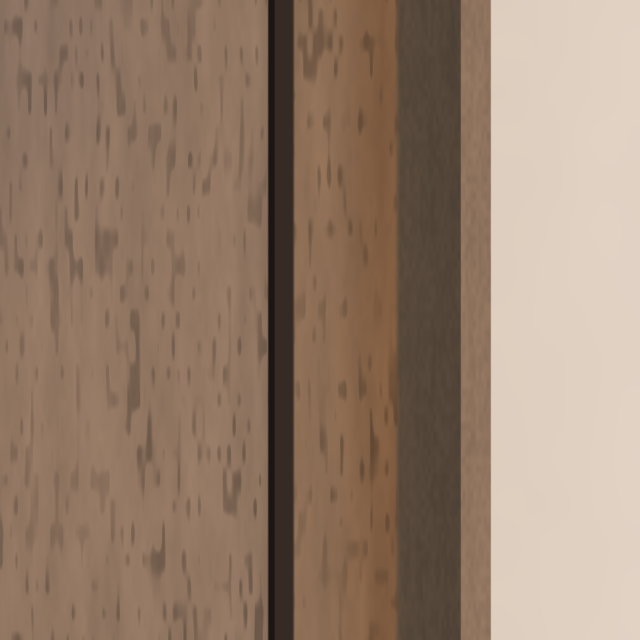
Reproduce this texture procedurally as a Shadertoy shader.

```glsl
// Oak panel with a dark vertical groove, a shaded return and a pale plaster wall.

// Vertical boundaries, as fractions of the canvas width
const float GROOVE_LEFT = 0.419;
const float GROOVE_LIP = 0.429;
const float GROOVE_RIGHT = 0.459;
const float SHADE_LEFT = 0.621;
const float TRIM_LEFT = 0.720;
const float WALL_LEFT = 0.767;

const vec3 PANEL = vec3(0.570, 0.462, 0.382);
const vec3 PANEL_COOL = vec3(0.535, 0.440, 0.375);
const vec3 STRIP = vec3(0.545, 0.425, 0.330);
const vec3 STRIP_WARM = vec3(0.495, 0.358, 0.250);
const vec3 GROOVE_DARK = vec3(0.105, 0.085, 0.075);
const vec3 GROOVE = vec3(0.208, 0.164, 0.140);
const vec3 SHADE = vec3(0.328, 0.273, 0.222);
const vec3 TRIM = vec3(0.560, 0.452, 0.368);
const vec3 WALL = vec3(0.868, 0.808, 0.748);
const vec3 WALL_LIT = vec3(0.882, 0.822, 0.768);

const float GRAIN_STRENGTH = 0.15;
const float PORE_STRENGTH = 0.25;
const float WEAVE_STRENGTH = 0.13;

float hash(vec2 p) {
    return fract(sin(dot(p, vec2(127.1, 311.7))) * 43758.5453);
}

float noise(vec2 p) {
    vec2 cell = floor(p);
    vec2 f = fract(p);
    f = f * f * (3.0 - 2.0 * f);
    float low = mix(hash(cell), hash(cell + vec2(1.0, 0.0)), f.x);
    float high = mix(hash(cell + vec2(0.0, 1.0)), hash(cell + 1.0), f.x);
    return mix(low, high, f.y);
}

// Long streaks at several widths, centred on zero
float grain(vec2 p) {
    float sum = 0.0;
    float weight = 0.5;
    vec2 scale = vec2(34.0, 3.0);
    for (int i = 0; i < 4; i++) {
        sum += weight * (noise(p * scale + float(i) * 17.3) - 0.5);
        scale *= vec2(1.75, 2.4);
        weight *= 0.72;
    }
    return sum;
}

// Short dark dashes, gathered in loose patches
float pores(vec2 p) {
    float dash = smoothstep(0.62, 0.92, noise(p * vec2(125.0, 24.0) + 41.0));
    return dash * mix(0.35, 1.0, noise(p * vec2(13.0, 5.0) + 7.0));
}

vec3 wood(vec3 base, vec2 p) {
    p.x += 0.006 * (noise(p * vec2(5.0, 6.0)) - 0.5);
    return base * (1.015 + GRAIN_STRENGTH * grain(p) - PORE_STRENGTH * pores(p));
}

// Fine vertical thread of the shaded return and trim
float weave(vec2 p) {
    float fine = noise(p * vec2(240.0, 75.0)) - 0.5;
    float streak = noise(p * vec2(130.0, 9.0) + 23.0) - 0.5;
    return 1.0 + WEAVE_STRENGTH * (0.65 * fine + 0.5 * streak);
}

// Antialiased step with a minimum softness
float edge(float x, float at, float softness) {
    float w = max(softness, 0.75 / iResolution.x);
    return smoothstep(at - w, at + w, x);
}

void mainImage(out vec4 fragColor, in vec2 fragCoord) {
    vec2 uv = fragCoord / iResolution.xy;
    float x = uv.x;

    // Broad panel, cooler toward the upper left
    float cool = smoothstep(0.4, 0.0, x) * smoothstep(0.3, 1.0, uv.y);
    vec3 color = wood(mix(PANEL, PANEL_COOL, cool), uv);
    color *= 1.0 - 0.08 * smoothstep(0.395, GROOVE_LEFT, x);

    // Groove with its darker inner lip
    vec3 groove = mix(GROOVE_DARK, GROOVE, edge(x, GROOVE_LIP, 0.002));
    color = mix(color, groove, edge(x, GROOVE_LEFT, 0.002));

    // Narrow strip, warming toward the shade
    float warmth = smoothstep(GROOVE_RIGHT + 0.03, SHADE_LEFT, x);
    vec3 strip = wood(mix(STRIP, STRIP_WARM, warmth), uv + vec2(3.7, 1.9));
    color = mix(color, strip, edge(x, GROOVE_RIGHT, 0.003));

    // Shaded return and lit trim
    vec3 shade = SHADE * mix(1.03, 0.97, smoothstep(SHADE_LEFT, TRIM_LEFT, x));
    color = mix(color, shade * weave(uv), edge(x, SHADE_LEFT, 0.006));
    color = mix(color, TRIM * weave(uv + 5.0), edge(x, TRIM_LEFT, 0.0015));

    // Plaster wall with a faint mottling
    vec3 wall = mix(WALL, WALL_LIT, smoothstep(WALL_LEFT, 1.0, x));
    wall *= 1.0 + 0.008 * (noise(uv * 14.0) - 0.5);
    color = mix(color, wall, edge(x, WALL_LEFT, 0.0015));

    fragColor = vec4(color, 1.0);
}
```
